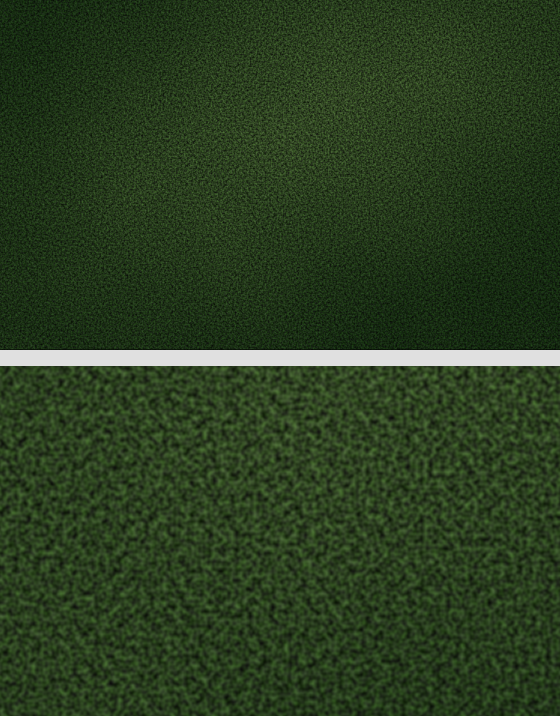
Top: the whole. Bottom: its middle third, enlarged.
Reproduce this texture procedurally as a WebGL 1 fragment shader.

```glsl
precision highp float;
uniform vec2 u_resolution;

// Colours
const vec3 SHADE_GREEN = vec3(0.075, 0.152, 0.061);
const vec3 LIT_GREEN = vec3(0.188, 0.268, 0.134);
const vec3 FIBRE_TINT = vec3(0.022, -0.022, 0.045);

// Light pool, in canvas heights
const vec2 LIGHT_CENTRE = vec2(0.92, 0.68);
const vec2 LIGHT_RADII = vec2(0.90, 0.46);
const float LIGHT_ANGLE = 0.42;
const float PATCH_SCALE = 3.2;
const float PATCH_AMOUNT = 0.16;

// Grain, in cells per canvas height
const float FINE_SCALE = 233.0;
const float COARSE_SCALE = 137.0;
const float TINT_SCALE = 181.0;
const float GRAIN_ANGLE = 0.63;
const float GRAIN_CONTRAST = 0.70;

const float EDGE_WIDTH = 0.004;
const float EDGE_DARKNESS = 0.75;
const float TAU = 6.2831853;

mat2 rotation(float angle) {
  float c = cos(angle);
  float s = sin(angle);
  return mat2(c, -s, s, c);
}

float hash(vec2 cell) {
  vec3 q = fract(cell.xyx * vec3(0.1031, 0.1030, 0.0973));
  q += dot(q, q.yzx + 33.33);
  return fract((q.x + q.y) * q.z);
}

// Projection of an offset on the random unit gradient of a lattice point
float slope(vec2 cell, vec2 offset) {
  float angle = TAU * hash(cell);
  return dot(vec2(cos(angle), sin(angle)), offset);
}

float gradientNoise(vec2 p) {
  vec2 cell = floor(p);
  vec2 f = fract(p);
  vec2 w = f * f * f * (f * (f * 6.0 - 15.0) + 10.0);
  vec2 right = vec2(1.0, 0.0);
  vec2 up = vec2(0.0, 1.0);
  float low = mix(slope(cell, f), slope(cell + right, f - right), w.x);
  float high = mix(slope(cell + up, f - up), slope(cell + 1.0, f - 1.0), w.x);
  return mix(low, high, w.y);
}

// Broad slanted glow with faint uneven patches
float lightPool(vec2 p) {
  vec2 q = rotation(LIGHT_ANGLE) * (p - LIGHT_CENTRE) / LIGHT_RADII;
  float patches = gradientNoise(p * PATCH_SCALE + 7.3);
  patches += 0.5 * gradientNoise(p * PATCH_SCALE * 2.3 + 19.1);
  return exp(-dot(q, q)) + PATCH_AMOUNT * patches;
}

// Two turned layers hide the lattice of each other
float grain(vec2 p) {
  float fine = gradientNoise(p * FINE_SCALE + 31.7);
  float coarse = gradientNoise(rotation(GRAIN_ANGLE) * p * COARSE_SCALE + 411.3);
  return fine + coarse;
}

void main() {
  vec2 p = gl_FragCoord.xy / u_resolution.y;

  vec3 colour = mix(SHADE_GREEN, LIT_GREEN, lightPool(p));
  colour *= 1.0 + GRAIN_CONTRAST * grain(p);

  // Bluish gaps between yellow-green fibres
  vec2 tintPoint = rotation(-GRAIN_ANGLE) * p * TINT_SCALE + 823.9;
  colour += FIBRE_TINT * gradientNoise(tintPoint);

  // Thin shadow along the lower border
  colour *= 1.0 - EDGE_DARKNESS * (1.0 - smoothstep(0.0, EDGE_WIDTH, p.y));

  gl_FragColor = vec4(clamp(colour, 0.0, 1.0), 1.0);
}
```
